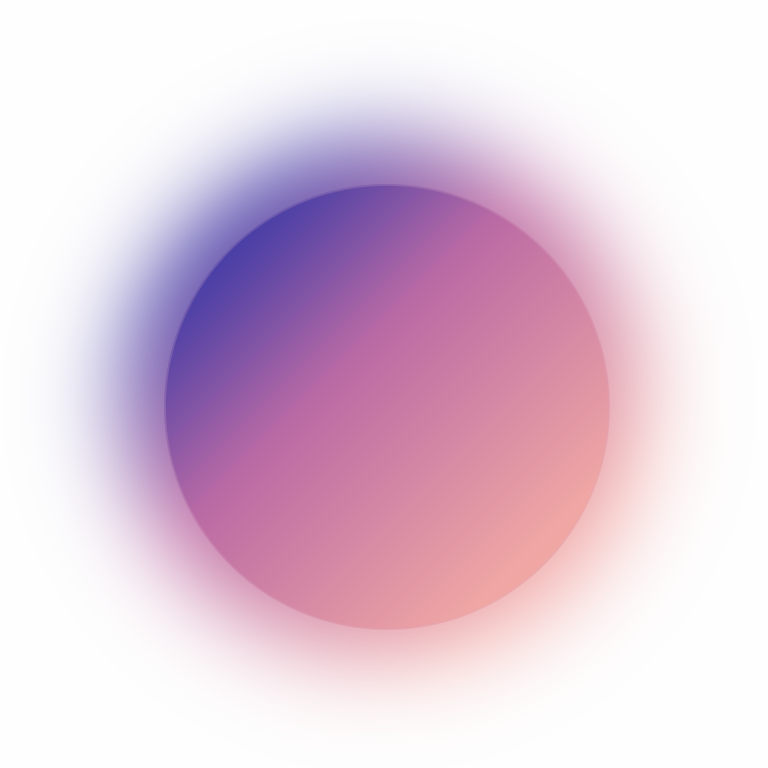
Give the GLSL for this background, as a three.js fragment shader.

```glsl
// A sharp disc with a diagonal indigo, orchid and salmon gradient on white,
// surrounded by a wide blurred halo of the same gradient. The halo follows
// a Gaussian-blurred edge, built from a signed distance to a circle.

varying vec2 vUv;

// Three-stop gradient over the signed diagonal distance t
vec3 duskGradient(float t) {
  vec3 indigo = vec3(0.285, 0.245, 0.650);
  vec3 orchid = vec3(0.735, 0.420, 0.645);
  vec3 salmon = vec3(0.940, 0.655, 0.645);
  vec3 color = mix(indigo, orchid, smoothstep(-0.30, -0.05, t) * 0.3
                                 + clamp((t + 0.29) / 0.22, 0.0, 1.0) * 0.7);
  return mix(color, salmon, clamp((t + 0.07) / 0.34, 0.0, 1.0));
}

float circleDistance(vec2 p, vec2 center, float radius) {
  return length(p - center) - radius;
}

// Coverage of an edge after a Gaussian blur (normal CDF approximation)
float blurredEdge(float distance, float sigma) {
  float x = clamp(-distance / sigma, -6.0, 6.0);
  return 1.0 / (1.0 + exp(-1.5976 * x - 0.0706 * x * x * x));
}

void main() {
  vec2 center = vec2(0.504, 0.470);
  float diagonal = dot(vUv - center, vec2(0.7071, -0.7071));

  // Halo: slightly larger and higher than the disc, with softened colours
  float haloDistance = circleDistance(vUv, vec2(0.501, 0.477), 0.333);
  float halo = blurredEdge(haloDistance, 0.059);
  vec3 color = mix(vec3(0.996), duskGradient(diagonal * 0.88), halo);

  // Crisp disc with a faint pale rim
  float discDistance = circleDistance(vUv, center, 0.290);
  float disc = 1.0 - smoothstep(-0.0012, 0.0012, discDistance);
  float rim = 1.0 - smoothstep(0.0, 0.002, abs(discDistance + 0.001));
  vec3 discColor = mix(duskGradient(diagonal), vec3(0.85, 0.65, 0.75), rim * 0.25);
  color = mix(color, discColor, disc);

  gl_FragColor = vec4(color, 1.0);
}
```
